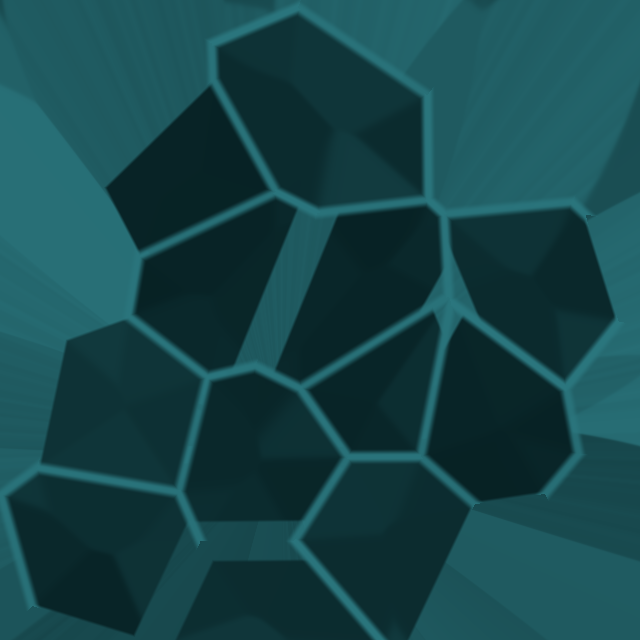
Reproduce this pattern procedurally as a three.js fragment shader.

```glsl
// Dark faceted cells joined by soft glowing teal seams, set in a fan of paler shards.
// A jittered Voronoi grid gives cells, seams and corridors; a second one in
// polar coordinates gives the long streaked shards that surround them.
varying vec2 vUv;

const vec3 DEEP_TEAL = vec3(0.025, 0.125, 0.135);
const vec3 PALE_TEAL = vec3(0.17, 0.47, 0.50);

const float CELLS_ACROSS = 4.4;
const float CELL_JITTER = 0.84;
const vec2 CLUSTER_CENTRE = vec2(0.47, 0.42);
const float CLUSTER_RADIUS = 0.42;
const float SEED = 17.0;

const float SEAM_CORE = 0.002;
const float SEAM_HALO = 0.013;
const float CORRIDOR_WIDTH = 0.028;
const float CORRIDOR_SHARE = 0.2;
const float RIM_SHARE = 0.6;
const float CELL_BLUR = 0.006;
const float FACET_SHARPNESS = 300.0;

const vec2 FAN_ORIGIN = vec2(0.44, 0.30);
const vec2 SHARD_DENSITY = vec2(3.2, 1.3);
const float SHARD_SHARPNESS = 140.0;
const float STREAK_DENSITY = 75.0;
const float STREAK_STRENGTH = 0.05;

float hash(vec2 p) {
  return fract(sin(dot(p + SEED, vec2(127.1, 311.7))) * 43758.5453);
}

vec2 hash2(vec2 p) {
  return vec2(hash(p), hash(p + 57.3));
}

vec2 cellSeed(vec2 id) {
  return id + 0.5 + CELL_JITTER * (hash2(id) - 0.5);
}

// 1 for the dark cells of the cluster, 0 for the pale surroundings
float isDark(vec2 id) {
  float reach = length(cellSeed(id) / CELLS_ACROSS - CLUSTER_CENTRE);
  return step(reach + 0.12 * (hash(id + 9.1) - 0.5), CLUSTER_RADIUS);
}

float noise1(float x, float row) {
  float i = floor(x);
  float f = fract(x);
  return mix(hash(vec2(i, row)), hash(vec2(i + 1.0, row)), f * f * (3.0 - 2.0 * f));
}

// Tone of the radiating shards: flat planes, slight slopes, fine streaks
float shardTone(vec2 p) {
  vec2 q = p - FAN_ORIGIN;
  vec2 fan = vec2(atan(q.x, q.y), length(q)) * SHARD_DENSITY;
  vec2 base = floor(fan);
  float streak = noise1(fan.x / SHARD_DENSITY.x * STREAK_DENSITY, 3.0) - 0.5;
  float sum = 0.0;
  float total = 0.0;
  for (int j = -1; j <= 1; j++) {
    for (int i = -1; i <= 1; i++) {
      vec2 id = base + vec2(float(i), float(j));
      vec2 away = fan - id - 0.1 - 0.8 * hash2(id + 31.0);
      float weight = exp(-SHARD_SHARPNESS * (length(away) - 0.5));
      float tone = mix(0.46, 0.95, hash(id + 71.0));
      tone += 0.12 * away.x * (hash(id + 13.0) - 0.3);
      tone += STREAK_STRENGTH * streak * step(0.4, hash(id + 23.0));
      sum += tone * weight;
      total += weight;
    }
  }
  return sum / total;
}

void main() {
  vec2 p = vUv * CELLS_ACROSS;

  // Nearest cell
  vec2 home = floor(p);
  float nearest = 100.0;
  for (int j = -1; j <= 1; j++) {
    for (int i = -1; i <= 1; i++) {
      vec2 id = floor(p) + vec2(float(i), float(j));
      float d = distance(p, cellSeed(id));
      if (d < nearest) { nearest = d; home = id; }
    }
  }

  // Distances to its borders: seams, corridors and facets
  vec2 homeSeed = cellSeed(home);
  float dark = isDark(home);
  float inset = 1.0;
  float seam = 0.0;
  float facetSum = 0.0;
  float facetTotal = 0.0;
  for (int j = -2; j <= 2; j++) {
    for (int i = -2; i <= 2; i++) {
      if (i == 0 && j == 0) continue;
      vec2 id = home + vec2(float(i), float(j));
      vec2 other = cellSeed(id);
      float d = dot(0.5 * (homeSeed + other) - p, normalize(other - homeSeed)) / CELLS_ACROSS;
      float pick = hash(home + id + 5.0);
      float otherDark = isDark(id);
      float bothDark = dark * otherDark;
      float corridor = bothDark * step(pick, CORRIDOR_SHARE);
      float rim = abs(dark - otherDark) * step(pick, RIM_SHARE);
      inset = min(inset, d - CORRIDOR_WIDTH * corridor);
      float strength = max(bothDark - corridor, rim) * mix(0.75, 1.0, hash(home + id + 41.0));
      seam = max(seam, strength * (1.0 - smoothstep(SEAM_CORE, SEAM_HALO, d)));
      float weight = exp(-FACET_SHARPNESS * d);
      facetSum += weight * pow(hash(home * 3.0 + id), 3.0);
      facetTotal += weight;
    }
  }

  // Dark cells over shards, seams on top
  float cellTone = 0.02 + 0.12 * pow(hash(home + 83.0), 2.0) + 0.2 * facetSum / facetTotal;
  float cover = dark * smoothstep(0.0, CELL_BLUR, inset);
  float tone = mix(shardTone(vUv), cellTone, cover);
  tone = mix(tone, max(tone, 0.98), seam);
  gl_FragColor = vec4(mix(DEEP_TEAL, PALE_TEAL, tone), 1.0);
}
```
